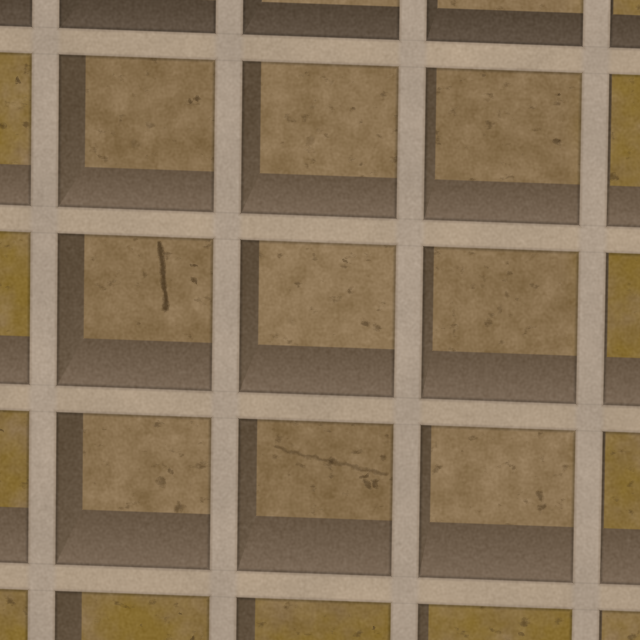
Reproduce this pattern procedurally as a WebGL 2 fragment shader.

```glsl
#version 300 es
precision highp float;
// Pale square lattice, seen slightly askew, over deep compartments backed by stained stone.

uniform vec2 u_resolution;
out vec4 fragColor;

// Lattice layout, in canvas units; rows are counted downward
const vec2 ORIGIN = vec2(0.0716, 0.0610);   // centre of the first crossing
const vec2 PITCH = vec2(0.2871, 0.2795);
const vec2 HALF_BAR = vec2(0.0214, 0.0208);
const float ROW_SLOPE = 0.0355;
const float COLUMN_LEAN = 0.0072;
const float COLUMN_TAPER = 0.0037;
const float SOFTNESS = 0.0016;

// Visible depth of the compartments: size at cell 0, change per cell
const vec2 WALL_DEPTH = vec2(0.0415, -0.0125);
const vec2 FLOOR_DEPTH = vec2(0.0635, 0.0117);

// Colours
const vec3 BAR_UPRIGHT = vec3(0.665, 0.600, 0.530);
const vec3 BAR_CROSS = vec3(0.680, 0.605, 0.515);
const vec3 BAR_EDGE = vec3(0.600, 0.530, 0.455);
const vec3 WALL_DARK = vec3(0.355, 0.295, 0.225);
const vec3 WALL_LIGHT = vec3(0.430, 0.365, 0.295);
const vec3 FLOOR_DARK = vec3(0.395, 0.330, 0.260);
const vec3 FLOOR_LIGHT = vec3(0.480, 0.410, 0.340);
const vec3 STONE_DARK = vec3(0.455, 0.365, 0.235);
const vec3 STONE_LIGHT = vec3(0.590, 0.495, 0.370);
const vec3 STONE_YELLOW = vec3(0.510, 0.410, 0.160);
const vec3 STAIN = vec3(0.270, 0.205, 0.125);

// Wear
const int BLOTS_PER_CELL = 4;
const float GRAIN = 0.045;
const vec4 CRACK_A = vec4(0.250, 0.380, 0.259, 0.482);
const vec4 CRACK_B = vec4(0.430, 0.700, 0.605, 0.742);

vec2 hash2(vec2 p) {
    p = vec2(dot(p, vec2(127.1, 311.7)), dot(p, vec2(269.5, 183.3)));
    return fract(sin(p) * 43758.5);
}

float gradientNoise(vec2 p) {
    vec2 i = floor(p), f = fract(p);
    vec2 u = f * f * f * (f * (f * 6.0 - 15.0) + 10.0);
    vec2 e = vec2(0.0, 1.0);
    float a = dot(hash2(i) * 2.0 - 1.0, f);
    float b = dot(hash2(i + e.yx) * 2.0 - 1.0, f - e.yx);
    float c = dot(hash2(i + e.xy) * 2.0 - 1.0, f - e.xy);
    float d = dot(hash2(i + e.yy) * 2.0 - 1.0, f - e.yy);
    return mix(mix(a, b, u.x), mix(c, d, u.x), u.y);
}

float fbm(vec2 p) {
    float sum = 0.0, amp = 0.6;
    for (int k = 0; k < 4; k++) {
        sum += amp * gradientNoise(p);
        p = p * 2.03 + 17.3;
        amp *= 0.55;
    }
    return sum;
}

float segmentDistance(vec2 p, vec4 s) {
    vec2 a = p - s.xy, b = s.zw - s.xy;
    return length(a - b * clamp(dot(a, b) / dot(b, b), 0.0, 1.0));
}

// Mottled stone with yellowing toward the canvas border, blots and cracks
vec3 stone(vec2 uv, vec2 cell, vec2 local) {
    float mottle = fbm(uv * 24.0 + cell * 5.0);
    float tone = 0.58 + 0.9 * mottle + 0.3 * (hash2(cell + 3.0).x - 0.5);
    vec3 col = mix(STONE_DARK, STONE_LIGHT, clamp(tone, 0.0, 1.0));
    float border = max(abs(uv.x - 0.5), uv.y - 0.5);
    float yellow = smoothstep(0.37, 0.49, border) * (0.55 + 1.5 * fbm(uv * 11.0));
    col = mix(col, STONE_YELLOW, clamp(yellow, 0.0, 0.8));

    vec2 warp = 0.010 * vec2(fbm(uv * 45.0), fbm(uv * 45.0 + 31.0));
    float dirt = 0.45 * smoothstep(0.16, 0.45, fbm(uv * vec2(36.0, 46.0) + 9.0));
    for (int k = 0; k < BLOTS_PER_CELL; k++) {
        vec2 rnd = hash2(cell * 7.0 + float(k) * 13.7 + 2.0);
        vec2 offset = local - vec2(0.06, 0.02) - rnd * vec2(0.16, 0.13) + warp * 1.8;
        float radius = mix(0.004, 0.011, rnd.y);
        dirt += 0.6 * rnd.x * (1.0 - smoothstep(0.2, 1.0, length(offset) / radius));
    }
    dirt += 0.75 * (1.0 - smoothstep(0.001, 0.007, segmentDistance(uv + warp, CRACK_A)));
    dirt += 0.40 * (1.0 - smoothstep(0.000, 0.005, segmentDistance(uv + warp, CRACK_B)));
    return mix(col, STAIN, clamp(dirt, 0.0, 0.85));
}

void main() {
    vec2 uv = gl_FragCoord.xy / u_resolution;
    uv.y = 1.0 - uv.y;
    float soft = max(SOFTNESS, 0.7 / min(u_resolution.x, u_resolution.y));

    // Skewed lattice coordinates
    vec2 pitch = PITCH - vec2(COLUMN_TAPER * uv.y, 0.0);
    vec2 skew = vec2(COLUMN_LEAN * uv.y, -ROW_SLOPE * uv.x);
    vec2 grid = (uv - ORIGIN + skew) / pitch;
    vec2 cell = floor(grid), part = fract(grid);
    vec2 local = part * pitch - HALF_BAR;
    float rise = pitch.y - 2.0 * HALF_BAR.y - local.y;

    // Left wall and floor meet along the corner diagonal
    float wallDepth = max(WALL_DEPTH.x + WALL_DEPTH.y * cell.x, 0.002);
    float floorDepth = FLOOR_DEPTH.x + FLOOR_DEPTH.y * cell.y;
    float across = local.x / wallDepth, up = rise / floorDepth;
    vec3 wall = mix(WALL_DARK, WALL_LIGHT, clamp(0.75 - 0.35 * up + 0.2 * across, 0.0, 1.0));
    vec3 ground = mix(FLOOR_LIGHT, FLOOR_DARK, clamp(up, 0.0, 1.0));
    vec3 col = mix(wall, ground, smoothstep(-0.05, 0.05, across - up));
    col *= mix(0.80, 1.0, smoothstep(-0.5, 0.5, cell.y + 0.5));
    float back = min(local.x - wallDepth, rise - floorDepth);
    col = mix(col, stone(uv, cell, local), smoothstep(-soft, soft, back));

    // Shade beside the bars, then the bars with softly darkened edges
    vec2 gap = min(part, 1.0 - part) * pitch - HALF_BAR;
    float nearest = min(gap.x, gap.y);
    col *= 1.0 - 0.22 * (1.0 - smoothstep(0.0, 0.006, nearest));
    float crossing = smoothstep(-soft, soft, -gap.y);
    float seam = exp(-pow(gap.y / 0.0015, 2.0)) * step(gap.x, 0.0);
    vec3 bar = mix(BAR_UPRIGHT, BAR_CROSS, crossing * smoothstep(-0.006, 0.006, gap.x));
    bar = mix(BAR_EDGE, bar, smoothstep(0.0, 0.006, -nearest));
    bar *= (1.0 - 0.05 * seam) * (1.0 + 0.10 * fbm(uv * 9.0));
    col = mix(col, bar, smoothstep(-soft, soft, -nearest));

    // Fine surface grain
    col += GRAIN * (gradientNoise(uv * 190.0) + 0.6 * gradientNoise(uv * 90.0));
    fragColor = vec4(clamp(col, 0.0, 1.0), 1.0);
}
```
